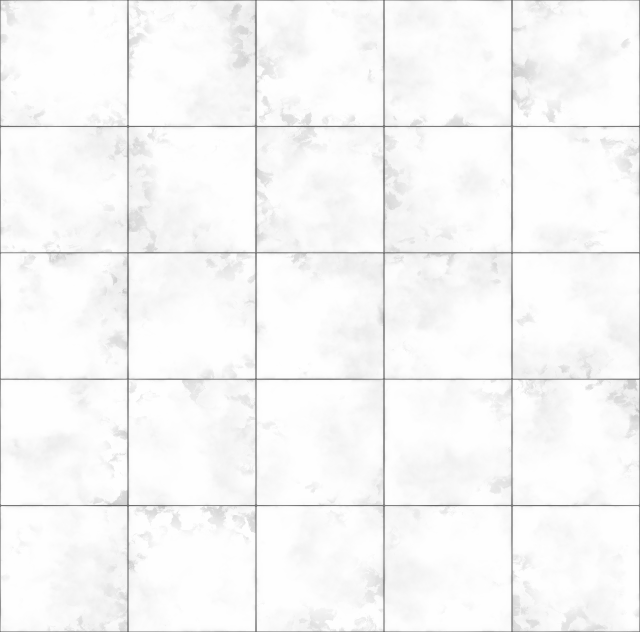
Reproduce this texture procedurally as a Shadertoy shader.

```glsl
// Five by five white glazed square tiles with thin grey joints and faint worn smudges.
#define TILES 5.0          // repeats across and down
#define JOINT_V 0.0046     // half width of upright joints, in tiles
#define JOINT_H 0.0038     // half width of level joints, in tiles
#define JOINT_WOBBLE 0.15  // relative unevenness of the joints
#define CORNER_DOT 0.012   // radius of the dark spot where joints cross
#define GLAZE vec3(0.995)
#define GROUT vec3(0.37)
#define CLOUD_DEPTH 0.075  // darkening by broad clouds
#define SMUDGE_DEPTH 0.13  // darkening by grainy marks near the rim
#define RIM_DEPTH 0.10     // darkening along the tile rim

// Integer hash to 0..1
float hash(vec2 p) {
    uvec2 q = uvec2(ivec2(floor(p))) * uvec2(1597334673u, 3812015801u);
    uint n = (q.x ^ q.y) * 1597334673u;
    n = (n ^ (n >> 15)) * 2246822519u;
    n ^= n >> 13;
    return float(n >> 8) / 16777216.0;
}

float valueNoise(vec2 p) {
    vec2 i = floor(p), f = fract(p);
    f = f * f * (3.0 - 2.0 * f);
    return mix(mix(hash(i), hash(i + vec2(1, 0)), f.x),
               mix(hash(i + vec2(0, 1)), hash(i + vec2(1, 1)), f.x), f.y);
}

float fbm(vec2 p) {
    float sum = 0.0, gain = 0.5;
    for (int i = 0; i < 5; i++) {
        sum += gain * valueNoise(p);
        p = mat2(1.6, 1.2, -1.2, 1.6) * p + 17.3;
        gain *= 0.5;
    }
    return sum;
}

// Share of a pixel covered by a line of the given half width
float lineCover(float d, float halfWidth, float pixel) {
    float lo = max(d - 0.5 * pixel, -halfWidth);
    float hi = min(d + 0.5 * pixel, halfWidth);
    return clamp((hi - lo) / pixel, 0.0, 1.0);
}

// Total darkening of the glaze inside one tile
float wear(vec2 f, vec2 id, vec2 edge) {
    vec2 seed = 40.0 * vec2(hash(id + 3.0), hash(id + 71.0));
    float rimDist = min(edge.x, edge.y);
    float nearRim = 1.0 - smoothstep(0.02, 0.3, rimDist);
    float strength = mix(0.6, 1.0, hash(id + 37.0));

    // Broad clouds, leaning toward one side and broken by finer grain
    float side = 6.2832 * hash(id + 19.0);
    float lean = dot(f - 0.5, vec2(cos(side), sin(side)));
    float grain = fbm(f * 16.0 + seed.yx);
    vec2 warp = 0.12 * vec2(grain, fbm(f * 7.0 + seed + 31.0));
    float cloud = smoothstep(0.4, 0.8, fbm((f + warp) * 3.5 + seed) + 0.22 * lean);
    float dark = CLOUD_DEPTH * strength * cloud * (0.25 + grain);

    // Grainy smudges gathered in patches near the rim
    float region = smoothstep(0.47, 0.66, fbm(f * 3.5 + seed + 9.0) + 0.25 * lean);
    float smudge = smoothstep(0.5, 0.66, fbm((f + warp) * 12.0 + seed.yx + 5.0));
    dark += SMUDGE_DEPTH * smudge * region * nearRim * strength;

    // Broken shading right beside the joints
    float scuff = smoothstep(0.45, 0.7, fbm(f * 11.0 + seed + 23.0));
    dark += RIM_DEPTH * exp(-rimDist / 0.012) * (0.3 + scuff);
    return dark;
}

void mainImage(out vec4 fragColor, in vec2 fragCoord) {
    vec2 p = fragCoord / iResolution.xy * TILES;
    vec2 pixel = TILES / iResolution.xy;
    vec2 f = fract(p), id = floor(p);
    vec2 edge = min(f, 1.0 - f);

    vec3 color = GLAZE - wear(f, id, edge);

    // Joints with slightly uneven width and tone
    vec2 joint = floor(p + 0.5);
    vec2 vary = vec2(valueNoise(vec2(joint.x * 13.0, p.y * 5.0)),
                     valueNoise(vec2(p.x * 5.0, joint.y * 13.0 + 50.0)));
    vec2 halfWidth = vec2(JOINT_V, JOINT_H) * (1.0 + JOINT_WOBBLE * (2.0 * vary - 1.0));
    float upright = lineCover(edge.x, halfWidth.x, pixel.x);
    float level = lineCover(edge.y, halfWidth.y, pixel.y);
    float ink = max(upright * mix(0.85, 1.0, vary.x), level * mix(0.8, 1.0, vary.y));

    // Dark spots at the crossings
    float soft = 0.5 * max(pixel.x, pixel.y);
    float spot = 1.0 - smoothstep(CORNER_DOT - soft, CORNER_DOT + soft, length(edge));
    ink = max(ink, 0.8 * spot);

    fragColor = vec4(mix(color, GROUT, ink), 1.0);
}
```
